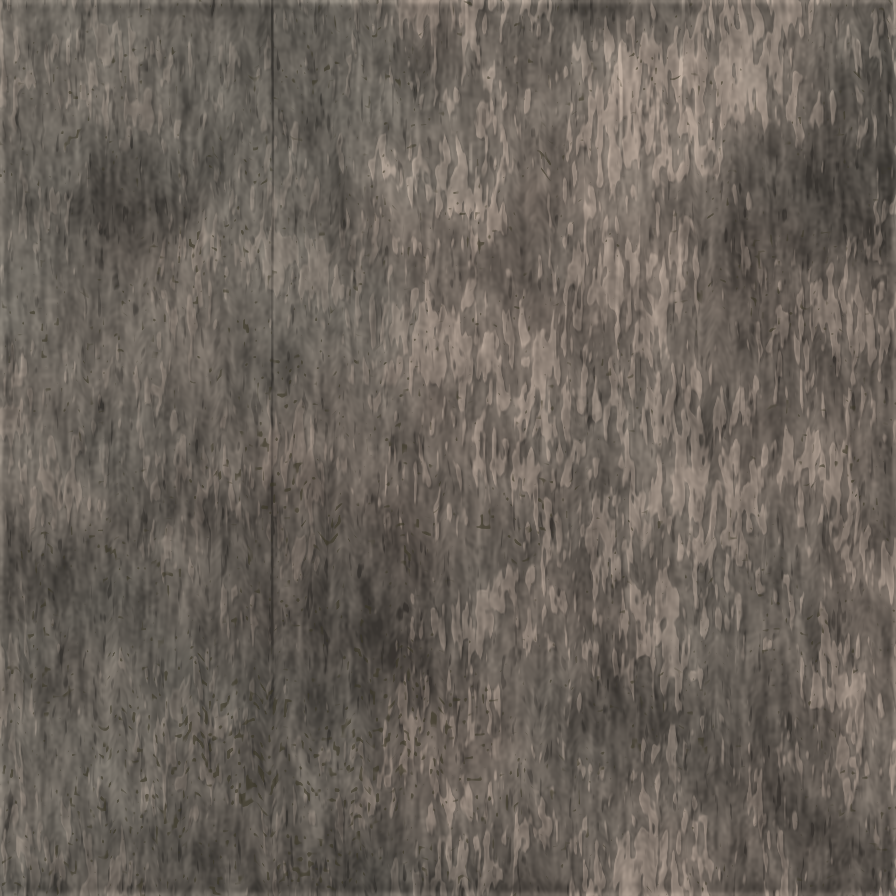
This texture is drawn by a WebGL 2 fragment shader. Its source:

```glsl
#version 300 es
precision highp float;
// Weathered wooden board: vertical grain, worn pale flakes, dark stains and moss specks.

uniform vec2 u_resolution;
out vec4 fragColor;

float hash(vec2 cell) {
    uvec2 q = uvec2(ivec2(cell)) * uvec2(1597u, 3812u) + uvec2(7919u, 104729u);
    uint n = (q.x ^ (q.y << 7u)) * 747796405u + q.y * 277803u;
    n = ((n >> ((n >> 28u) + 4u)) ^ n) * 277803737u;
    return float(((n >> 22u) ^ n) & 65535u) / 65535.0;
}

// Value noise centred on zero
float noise(vec2 p) {
    vec2 i = floor(p), f = fract(p);
    f = f * f * (3.0 - 2.0 * f);
    float low = mix(hash(i), hash(i + vec2(1, 0)), f.x);
    float high = mix(hash(i + vec2(0, 1)), hash(i + vec2(1, 1)), f.x);
    return mix(low, high, f.y) - 0.5;
}

float fbm(vec2 p, int octaves) {
    float sum = 0.0, amplitude = 1.0, total = 0.0;
    for (int i = 0; i < octaves; i++) {
        sum += amplitude * noise(p);
        total += amplitude;
        amplitude *= 0.58;
        p = mat2(0.998, 0.06, -0.06, 0.998) * p * 2.03 + vec2(17.3, 41.7);
    }
    return sum / total;
}

// Soft elliptical patch
float patchAt(vec2 p, vec2 centre, vec2 radius) {
    vec2 d = (p - centre) / radius;
    return exp(-dot(d, d));
}

// Short slivers of pale wood
float flakes(vec2 p, float wear) {
    float sliver = 0.6 * noise(p * vec2(170.0, 36.0) + 31.0) + 0.4 * noise(p * vec2(290.0, 75.0) + 9.0);
    return smoothstep(-0.03, 0.11, sliver + wear);
}

void main() {
    vec2 uv = gl_FragCoord.xy / u_resolution;
    vec2 p = uv + vec2(0.008 * fbm(uv * vec2(22.0, 16.0) + 5.0, 3), 0.02 * noise(uv * vec2(60.0, 5.0)));
    float rightSide = smoothstep(0.38, 0.48, uv.x + 0.1 * noise(uv * 9.0));

    // Broad worn and stained areas
    vec2 q = uv + 0.2 * vec2(fbm(uv * 8.0 + 60.0, 5), fbm(uv * 8.0 + 90.0, 5));
    float worn = patchAt(q, vec2(0.62, 0.88), vec2(0.24, 0.1))
               + 0.4 * patchAt(q, vec2(0.74, 0.5), vec2(0.22, 0.1))
               + 0.6 * patchAt(q, vec2(0.14, 0.64), vec2(0.28, 0.1))
               + 0.4 * patchAt(q, vec2(0.9, 0.17), vec2(0.1, 0.05));
    float stain = patchAt(q, vec2(0.9, 0.79), vec2(0.1, 0.14))
                + 0.8 * patchAt(q, vec2(0.3, 0.84), vec2(0.16, 0.13))
                + 0.8 * patchAt(q, vec2(0.37, 0.3), vec2(0.09, 0.16))
                + 0.8 * patchAt(q, vec2(0.64, 0.27), vec2(0.16, 0.14))
                + 0.6 * patchAt(q, vec2(0.92, 0.38), vec2(0.1, 0.1));

    // Stains, mottling and fine fibres
    float blotch = fbm(p * vec2(7.0, 6.5) + 11.0, 6);
    float tone = 0.4 + 0.09 * worn - 0.07 * stain + 0.27 * blotch;
    tone += 0.14 * fbm(p * vec2(34.0, 20.0) + 23.0, 4);
    tone += 0.06 * fbm(p * vec2(45.0, 4.0) + 29.0, 3);
    tone += 0.11 * noise(p * vec2(165.0, 26.0) + 47.0);
    tone += 0.08 * noise(p * vec2(270.0, 60.0)) + 0.06 * noise(p * vec2(250.0, 190.0));

    // Pale flakes with a shadow along one side
    float wear = 0.95 * fbm(p * vec2(15.0, 13.0) + 71.0, 4) + 0.5 * blotch + 0.16 * worn - 0.13 * stain
               - mix(0.19, 0.12, rightSide) + 0.1 * smoothstep(0.07, 0.0, uv.y);
    float flake = flakes(p, wear);
    float relief = flake - flakes(p + vec2(-0.002, 0.003), wear);
    tone += mix(0.05, 0.11, rightSide) * flake + 0.04 * relief;

    // Thin pale streaks running down the grain
    vec3 streakX = vec3(0.522, 0.69, 0.762);
    for (int i = 0; i < 3; i++) {
        float x = streakX[i] + 0.008 * noise(vec2(float(i) * 13.0, uv.y * 9.0));
        float broken = smoothstep(-0.05, 0.2, noise(vec2(float(i) * 7.0 + 3.5, uv.y * 28.0)));
        float fade = smoothstep(0.35, 0.95, uv.y);
        tone += 0.17 * broken * fade * smoothstep(0.003, 0.0006, abs(uv.x - x));
    }

    // Long crack and short dark splits
    float crackX = 0.304 + 0.003 * noise(vec2(2.5, uv.y * 6.0));
    float crack = smoothstep(0.0022, 0.0004, abs(uv.x - crackX)) * smoothstep(0.15, 0.35, uv.y);
    tone -= 0.14 * crack * (0.8 + noise(vec2(8.5, uv.y * 30.0)));
    tone -= 0.09 * smoothstep(0.2, 0.36, fbm(p * vec2(190.0, 38.0) + 83.0, 2));

    // Rubbed bevel around the border
    vec2 inset = min(uv, 1.0 - uv);
    float border = min(inset.x, inset.y);
    tone += 0.07 * smoothstep(0.006, 0.001, border) * (1.0 + noise(uv * 40.0));
    tone -= 0.035 * smoothstep(0.004, 0.009, border) * smoothstep(0.022, 0.01, border);

    // Cool grey to warm brown, then moss specks
    tone = clamp(tone, 0.22, 0.74);
    float warmth = clamp(0.3 + 0.35 * rightSide + 0.3 * flake + 1.3 * fbm(uv * 6.0 + 130.0, 4), 0.0, 1.0);
    vec3 colour = tone * mix(vec3(1.0, 0.955, 0.885), vec3(1.02, 0.925, 0.85), warmth);
    float mossArea = patchAt(q, vec2(0.3, 0.13), vec2(0.3, 0.13))
                   + 0.7 * patchAt(q, vec2(0.3, 0.45), vec2(0.13, 0.25));
    float moss = smoothstep(0.3, 0.46, noise(p * vec2(235.0, 165.0) + 7.0) + 0.13 * mossArea
               + 0.35 * fbm(uv * 22.0 + 150.0, 3) - 0.09);
    colour = mix(colour, vec3(0.23, 0.215, 0.15), 0.6 * moss);
    fragColor = vec4(colour, 1.0);
}
```
